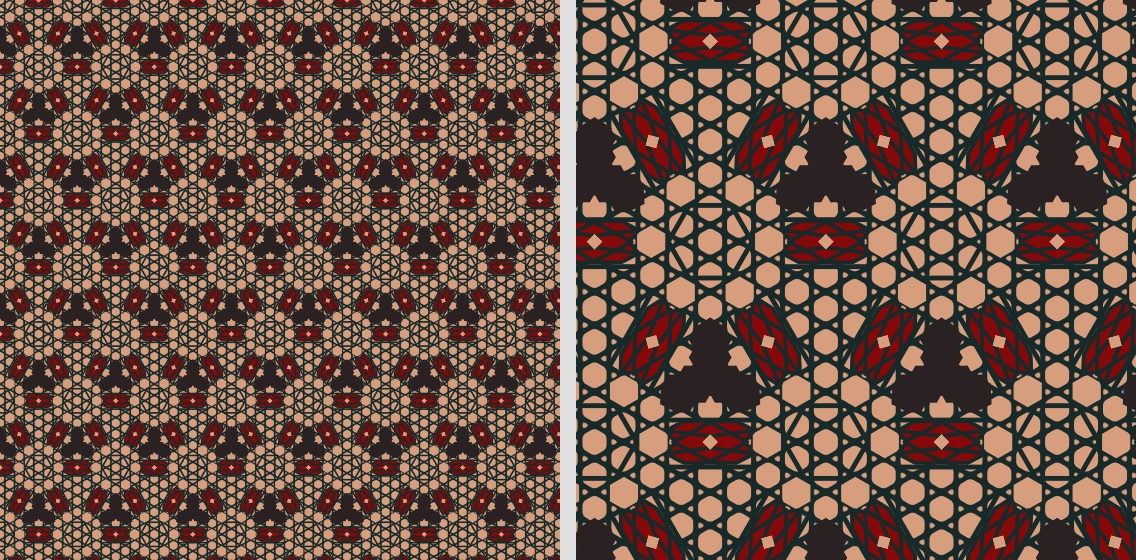
Left, the full canvas; right, a detail of the centre.
Reproduce this pattern procedurally as a Shadertoy shader.

```glsl
#define PERIOD 0.1377
#define STAR_CENTER vec2(0.4132, 0.5228)
#define STRIPS 8.0
#define LINE_HALF 0.0105
#define CORNER_ROUND 0.016
#define STAR_RING 0.157
#define TAN_COLOR vec3(0.84, 0.62, 0.49)
#define LINE_COLOR vec3(0.09, 0.16, 0.16)
#define RED_COLOR vec3(0.52, 0.035, 0.035)
#define TRIPOD_COLOR vec3(0.165, 0.135, 0.135)

const float SQRT3 = 1.7320508;
const float CENTROID = 0.57735;

float roundMin(float a, float b) {
    float h = max(CORNER_ROUND - abs(a - b), 0.0);
    return min(a, b) - h * h / (4.0 * CORNER_ROUND);
}

float segment(vec2 p, vec2 a, vec2 b) {
    vec2 d = b - a;
    return length(p - a - d * clamp(dot(p - a, d) / dot(d, d), 0.0, 1.0));
}

float strips(float x) {
    return abs(fract(x * STRIPS) - 0.5) / STRIPS;
}

// Three families of parallel lines enclosing hexagons and triangles
float trihexLines(vec2 p) {
    float d = strips(p.x);
    d = roundMin(d, strips(dot(p, vec2(0.5, 0.5 * SQRT3))));
    return roundMin(d, strips(dot(p, vec2(-0.5, 0.5 * SQRT3))));
}

// Nearest point of a triangular lattice with unit spacing
vec2 wrapTriangular(vec2 p) {
    vec2 g = vec2(1.0, SQRT3);
    vec2 a = mod(p + 0.5 * g, g) - 0.5 * g;
    vec2 b = mod(p, g) - 0.5 * g;
    return dot(a, a) < dot(b, b) ? a : b;
}

// Threefold mirror folding into the wedge from -90 to -30 degrees
vec2 foldThree(vec2 p) {
    vec2 n = vec2(0.5, 0.5 * SQRT3);
    p.x = abs(p.x);
    p -= 2.0 * max(dot(p, n), 0.0) * n;
    return vec2(abs(p.x), p.y);
}

// Three ragged legs with pointed ends
float tripod(vec2 p) {
    float along = dot(p, vec2(0.5 * SQRT3, -0.5));
    float across = abs(dot(p, vec2(0.5, 0.5 * SQRT3)));
    float teeth = abs(fract(along * 13.0) - 0.5);
    float side = across - 0.07 - 0.045 * teeth;
    return max(side, (along + 0.65 * across - 0.25) * 0.84);
}

// Four-pointed flower, notched at both ends
float flower(vec2 q) {
    float notch = (q.x - 0.8 * q.y - 0.15) * 0.78;
    float shoulder = (q.x + 1.9 * q.y - 0.285) * 0.47;
    return max(max(notch, shoulder), q.y - 0.09);
}

float cover(float d, float px) {
    return 1.0 - smoothstep(-0.6 * px, 0.6 * px, d);
}

void mainImage(out vec4 fragColor, in vec2 fragCoord) {
    vec2 uv = fragCoord / iResolution.y;
    float px = 1.0 / (iResolution.y * PERIOD);

    // Tripod, flower and star coordinates
    vec2 cell = (uv - STAR_CENTER) / PERIOD + vec2(0.0, CENTROID);
    vec2 p = foldThree(wrapTriangular(cell));
    vec2 r = p + vec2(0.0, 0.5 * CENTROID);
    vec2 q = abs(r);
    vec2 s = vec2(0.5 - r.x, q.y);

    // Lattice, opened around the flower and its end cells
    float flowerD = flower(q);
    float endCell = max(abs(s.x - 0.255), 0.5 * abs(s.x - 0.255) + 0.866 * s.y) - 0.061;
    float lines = trihexLines(p) - LINE_HALF;
    lines = max(lines, -endCell);
    lines = max(lines, -flowerD);

    // Star ring and bars beside the flower
    float ring = abs(dot(s, vec2(0.5 * SQRT3, 0.5)) - STAR_RING);
    lines = min(lines, ring - LINE_HALF);
    float barY = r.y > 0.0 ? 0.095 : 0.108;
    float bar = segment(q, vec2(0.0, barY), vec2(0.19, barY));
    lines = min(lines, bar - LINE_HALF);

    // Slanted veins and flower outline
    float veins = segment(q, vec2(0.0, 0.085), vec2(0.16, 0.0));
    veins = min(veins, segment(q, vec2(0.0, 0.025), vec2(0.19, 0.05)));
    veins = min(veins, abs(flowerD));
    lines = min(lines, veins - 0.8 * LINE_HALF);

    // Layers
    vec3 color = mix(TAN_COLOR, RED_COLOR, cover(flowerD, px));
    float heart = q.x + q.y - 0.034;
    color = mix(color, LINE_COLOR, cover(lines, px));
    color = mix(color, TAN_COLOR, cover(heart, px));
    color = mix(color, TRIPOD_COLOR, cover(tripod(p), px));
    fragColor = vec4(color, 1.0);
}
```
